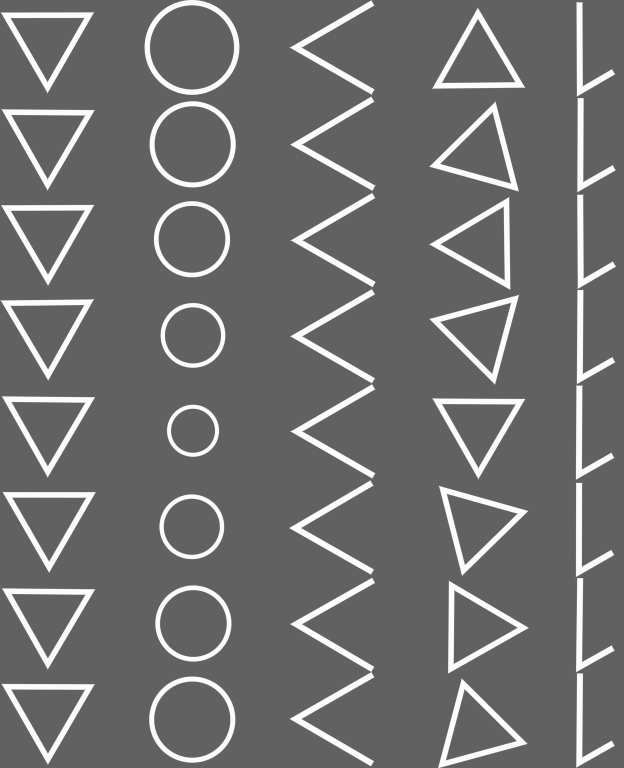
This pattern is drawn by a Shadertoy shader. Its source:

```glsl
float hash(vec2 p) {
    return fract(sin(dot(p, vec2(127.1, 311.7))) * 43758.5453);
}

vec2 rotate(vec2 p, float angle) {
    float c = cos(angle), s = sin(angle);
    return mat2(c, s, -s, c) * p;
}

// Local coordinates of a shape, with a slight shift and tilt per repeat
vec2 place(vec2 p, vec2 centre, vec2 cell) {
    vec2 shift = vec2(hash(cell), hash(cell + 17.3)) - 0.5;
    return rotate(p - centre - 0.02 * shift, 0.025 * (hash(cell + 41.7) - 0.5));
}

// Outline of an equilateral triangle pointing up, with sharp corners
float triangle(vec2 p, float inradius) {
    float edge = max(abs(p.x) * 0.866 + p.y * 0.5, -p.y) - inradius;
    return abs(edge) - 0.029;
}

// Two strokes 60 degrees apart, mitred at the origin, opening to the right
float chevron(vec2 p, float upperArm, float lowerArm) {
    float arm = p.y > 0.0 ? upperArm : lowerArm;
    p.y = abs(p.y);
    float across = abs(dot(p, vec2(-0.5, 0.866))) - 0.031;
    return max(across, dot(p, vec2(0.866, 0.5)) - arm);
}

void mainImage(out vec4 fragColor, in vec2 fragCoord) {
    // One unit is the height of a row
    float pixel = 8.0 / iResolution.y;
    vec2 p = fragCoord * pixel;
    float d = 1e3;

    for (int i = 0; i < 8; i++) {
        float row = float(i);
        vec2 q = p - vec2(0.0, 7.0 - row);

        // Downward triangles
        d = min(d, triangle(-place(q, vec2(0.505, 0.587), vec2(0.0, row)), 0.251));

        // Rings that shrink towards the fifth row and grow again
        float steps = abs(row - 4.0);
        float radius = 0.25 + steps * (0.068 - 0.0035 * steps);
        float ring = length(place(q, vec2(2.005, 0.503), vec2(1.0, row))) - radius;
        d = min(d, abs(ring) - 0.021 - 0.0017 * steps);

        // Chevrons pointing left
        d = min(d, chevron(place(q, vec2(3.083, 0.503), vec2(2.0, row)), 0.927, 0.927));

        // Triangles that turn from row to row on a small orbit
        float orbit = row * 0.7854;
        vec2 centre = vec2(4.99 + 0.04 * sin(orbit), 0.469 - 0.1 * cos(orbit));
        vec2 turned = rotate(place(q, centre, vec2(3.0, row)), orbit / 3.0);
        d = min(d, triangle(turned, 0.25));

        // Upright strokes with a short slanted foot
        vec2 hook = rotate(place(q, vec2(6.04, 0.052), vec2(4.0, row)), -1.0472);
        d = min(d, chevron(hook, 0.927, 0.406));
    }

    float ink = 1.0 - smoothstep(-0.7 * pixel, 0.7 * pixel, d);
    fragColor = vec4(mix(vec3(0.38), vec3(0.99), ink), 1.0);
}
```
